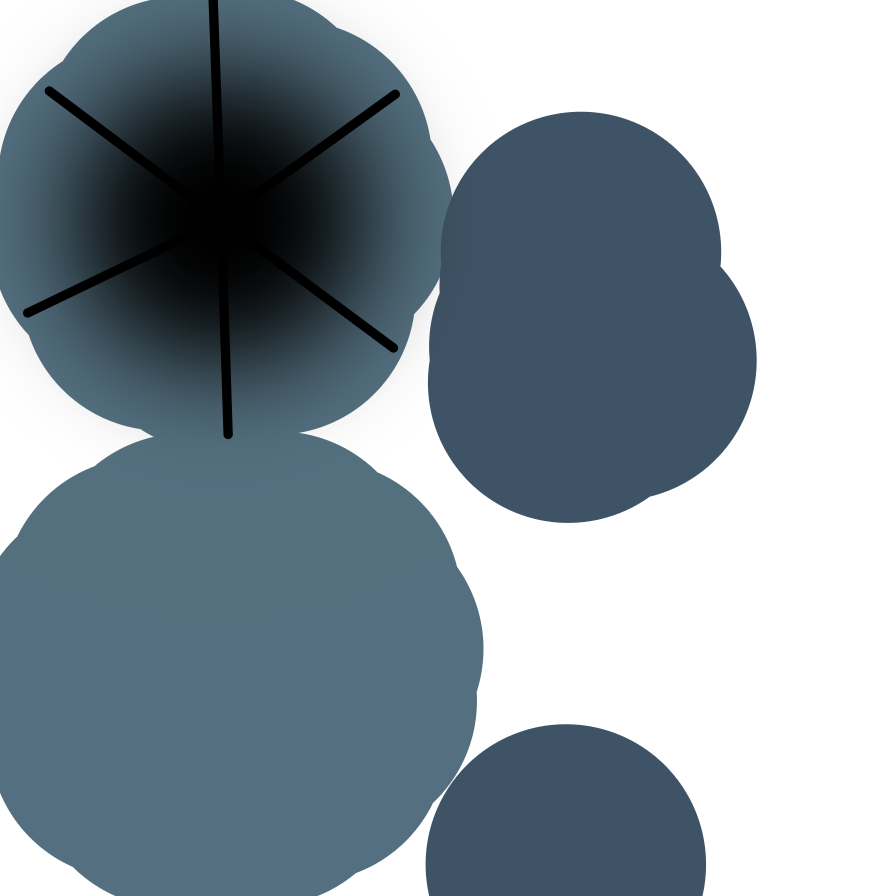
Write a WebGL 2 fragment shader that draws this background.

```glsl
#version 300 es
precision highp float;
// Scalloped teal and navy blobs on white, with a dark glow and six black spokes.

uniform vec2 u_resolution;
out vec4 fragColor;

const float LOBE = 0.1565; // radius shared by all round lobes

float circle(vec2 p, vec2 center) {
    return length(p - center) - LOBE;
}

vec2 polar(float angle) {
    return vec2(cos(angle), sin(angle));
}

float segment(vec2 p, vec2 end) {
    return length(p - end * clamp(dot(p, end) / dot(end, end), 0.0, 1.0));
}

// Union of lobes on a ring that is stretched along one axis
float lobedRing(vec2 p, int count, float start, float turn, float ring, float stretch) {
    float d = 1.0;
    for (int i = 0; i < count; i++) {
        float a = start + turn * float(i);
        d = min(d, circle(p, polar(a) * (ring + stretch * cos(2.0 * a - 0.52))));
    }
    return d;
}

float navyBlobs(vec2 p) {
    float d = circle(p, vec2(0.6484, 0.7188));
    d = min(d, circle(p, vec2(0.6470, 0.6810)));
    d = min(d, circle(p, vec2(0.6354, 0.6133)));
    d = min(d, circle(p, vec2(0.6341, 0.5729)));
    d = min(d, circle(p, vec2(0.6880, 0.5977)));
    return min(d, circle(p, vec2(0.6315, 0.0352)));
}

float spokes(vec2 p) {
    float angles[6] = float[6](0.625, 1.607, 2.498, 3.590, 4.745, 5.644);
    float d = 1.0;
    for (int i = 0; i < 6; i++) {
        float reach = i == 1 ? 0.26 : 0.2396;
        d = min(d, segment(p, polar(angles[i]) * reach));
    }
    return d - 0.0052;
}

void main() {
    float scale = min(u_resolution.x, u_resolution.y);
    vec2 p = gl_FragCoord.xy / scale;
    vec2 hub = p - vec2(0.2468, 0.7546);

    // Teal blobs: the upper ring is left open at its lower right
    float upper = lobedRing(hub, 9, 0.035, 0.663, 0.103, 0.0);
    float lower = lobedRing(p - vec2(0.2513, 0.2526), 14, 0.175, 0.4488, 0.125, 0.009);
    float teal = min(upper, lower);

    vec3 color = vec3(1.0);
    color = mix(color, vec3(0.33, 0.44, 0.50), clamp(0.5 - teal * scale, 0.0, 1.0));
    color = mix(color, vec3(0.245, 0.325, 0.398), clamp(0.5 - navyBlobs(p) * scale, 0.0, 1.0));

    // Dark glow around the hub, then the spokes
    color *= 1.0 - exp(-pow(length(hub) / 0.1745, 3.0));
    color *= 1.0 - clamp(0.5 - spokes(hub) * scale, 0.0, 1.0);

    fragColor = vec4(color, 1.0);
}
```
